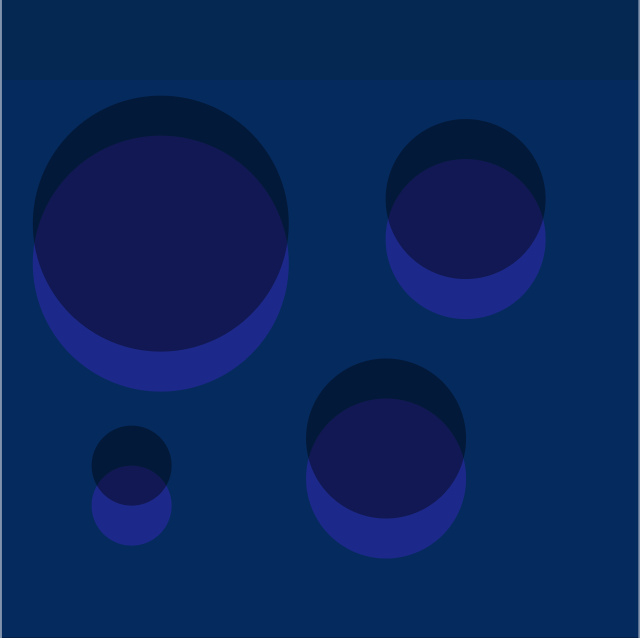
Give the GLSL for this background, as a WebGL 2 fragment shader.

```glsl
#version 300 es
precision highp float;
// Flat blue backdrop with a dim header band and four indigo discs under raised shadows.

uniform vec2 u_resolution;
out vec4 outColor;

// Colours
const vec3 BACKDROP = vec3(0.020, 0.165, 0.370);
const vec3 HEADER   = vec3(0.015, 0.155, 0.318);
const vec3 INDIGO   = vec3(0.110, 0.160, 0.540);
const vec3 EDGE     = vec3(0.510, 0.580, 0.680);
const float SHADOW_ALPHA = 0.40;
const float BASE_ALPHA   = 0.25;

// Layout, in canvas heights
const float HEADER_HEIGHT = 0.1253;
const float DROP          = 0.0627;  // disc offset below its shadow
const float LEFT_EDGE     = 0.0030;
const float RIGHT_EDGE    = 0.0026;
const float BASE_LINE     = 0.0016;

// Shadow centre (xy) and radius (z)
const int DISC_COUNT = 4;
const vec3 DISCS[DISC_COUNT] = vec3[](
    vec3(0.2520, 0.6495, 0.2006),
    vec3(0.7298, 0.6880, 0.1254),
    vec3(0.6051, 0.3127, 0.1254),
    vec3(0.2063, 0.2702, 0.0627)
);

// Antialiased coverage of a signed distance, negative inside
float coverage(float dist, float pixel) {
    return clamp(0.5 - dist / pixel, 0.0, 1.0);
}

float disc(vec2 p, vec2 centre, float radius, float pixel) {
    return coverage(length(p - centre) - radius, pixel);
}

void main() {
    float pixel = 1.0 / u_resolution.y;
    vec2 p = gl_FragCoord.xy * pixel;
    float width = u_resolution.x * pixel;

    // Backdrop and header band
    float header = coverage(1.0 - HEADER_HEIGHT - p.y, pixel);
    vec3 color = mix(BACKDROP, HEADER, header);

    // Each disc is tinted first, then darkened by its shadow
    for (int i = 0; i < DISC_COUNT; i++) {
        vec2 centre = DISCS[i].xy;
        float radius = DISCS[i].z;
        color = mix(color, INDIGO, disc(p, centre - vec2(0.0, DROP), radius, pixel));
        color *= 1.0 - SHADOW_ALPHA * disc(p, centre, radius, pixel);
    }

    // Dark base line and pale side edges
    color *= 1.0 - BASE_ALPHA * coverage(p.y - BASE_LINE, pixel);
    float side = min(p.x - LEFT_EDGE, width - p.x - RIGHT_EDGE);
    color = mix(color, EDGE, coverage(side, pixel));

    outColor = vec4(color, 1.0);
}
```
